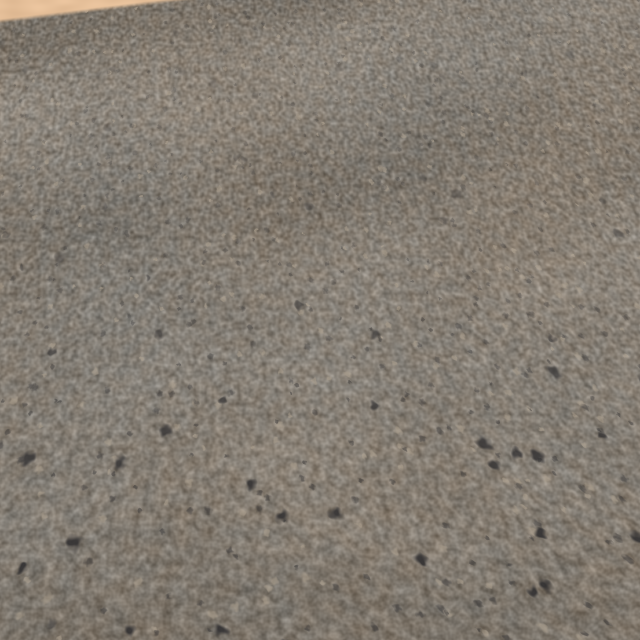
Reproduce this texture procedurally as a Shadertoy shader.

```glsl
// Weathered asphalt receding toward a pale kerb in the upper left corner.
// Gradient noise on a perspective ground plane gives the grain; hashed cells
// scatter dark pits and pale stones; soft slanted bands shade the surface.

const vec3 ASPHALT = vec3(0.515, 0.485, 0.445);
const vec3 PIT = vec3(0.19, 0.185, 0.19);
const vec3 STONE = vec3(0.70, 0.65, 0.58);
const vec3 KERB = vec3(0.90, 0.75, 0.60);
const vec3 WARM_SHIFT = vec3(0.020, 0.0, -0.018);
const float TAU = 6.2831853;

float hash(vec2 p, float seed) {
    vec3 q = fract(vec3(p.xyx) * 0.1031 + seed * 0.137);
    q += dot(q, q.yzx + 33.33);
    return fract((q.x + q.y) * q.z);
}

vec2 gradientAt(vec2 cell, float seed) {
    float angle = TAU * hash(cell, seed);
    return vec2(cos(angle), sin(angle));
}

// Gradient noise, roughly -0.7 to 0.7
float noise(vec2 p, float seed) {
    vec2 i = floor(p), f = fract(p);
    vec2 u = f * f * f * (f * (f * 6.0 - 15.0) + 10.0);
    vec2 e = vec2(1.0, 0.0);
    float a = dot(gradientAt(i, seed), f);
    float b = dot(gradientAt(i + e.xy, seed), f - e.xy);
    float c = dot(gradientAt(i + e.yx, seed), f - e.yx);
    float d = dot(gradientAt(i + e.xx, seed), f - e.xx);
    return mix(mix(a, b, u.x), mix(c, d, u.x), u.y);
}

// Spacing widens with height, so far grains shrink and lean
vec2 groundPlane(vec2 uv, float recede) {
    float depth = 1.0 + recede * uv.y;
    return vec2((uv.x - 0.3) * depth, uv.y + 0.5 * recede * uv.y * uv.y) + 2.0;
}

// Coverage of ragged soft spots, at most one per cell
float scatter(vec2 p, float density, float radius, float seed) {
    vec2 cell = floor(p);
    vec2 ragged = p + 0.16 * vec2(noise(p * 4.0, seed), noise(p * 4.0, seed + 1.0));
    float cover = 0.0;
    for (int y = -1; y <= 1; y++) {
        for (int x = -1; x <= 1; x++) {
            vec2 id = cell + vec2(x, y);
            vec2 center = id + vec2(hash(id, seed + 2.0), hash(id, seed + 3.0));
            float size = radius * mix(0.55, 1.15, hash(id, seed + 4.0));
            float present = step(hash(id, seed + 5.0), density);
            float spot = 1.0 - smoothstep(size * 0.35, size * 1.3, length(ragged - center));
            cover = max(cover, present * spot);
        }
    }
    return cover;
}

float band(float t, float center, float width) {
    float d = (t - center) / width;
    return exp(-d * d);
}

// Broad light and dark bands running slightly uphill
float broadTone(vec2 uv) {
    float t = uv.y - 0.17 * uv.x + 0.05 * noise(uv * 4.0, 40.0);
    float tone = -0.040 * band(t, 0.62, 0.08) * (1.0 - 0.5 * uv.x);
    tone += 0.028 * band(t, 0.81, 0.07) * (1.0 - 0.6 * uv.x);
    tone -= 0.045 * smoothstep(0.87, 0.93, t);
    tone += 0.025 * band(t, 0.42, 0.12) * uv.x;
    tone -= 0.035 * (1.0 - smoothstep(0.0, 0.25, uv.y));
    return tone + 0.035 * noise(uv * vec2(5.0, 9.0), 41.0);
}

float grain(vec2 ground, vec2 uv) {
    float coarse = noise(ground * 42.0, 10.0);
    float medium = noise(ground * 82.0, 11.0);
    float fine = noise(uv * 175.0, 12.0);
    return 0.085 * coarse + 0.125 * medium + 0.070 * fine;
}

void mainImage(out vec4 fragColor, in vec2 fragCoord) {
    vec2 uv = fragCoord / iResolution.y;
    vec2 ground = groundPlane(uv, 1.1);

    // Base tone, grain and slight hue drift
    vec3 color = ASPHALT + 0.008 + broadTone(uv) + grain(ground, uv);
    float warmth = noise(ground * 30.0, 20.0) + noise(uv * 3.0, 21.0);
    color += WARM_SHIFT * warmth;

    // Pale stones and dark pits, thinning out with distance
    float nearness = 1.0 - smoothstep(0.1, 0.9, uv.y);
    float stones = scatter(ground * 30.0, 0.13, 0.24, 50.0);
    float smallPits = scatter(ground * 34.0, 0.16, 0.25, 60.0);
    float largePits = scatter(ground * 15.0, 0.13, 0.20, 70.0);
    color = mix(color, STONE, stones * 0.55);
    color = mix(color, PIT, smallPits * mix(0.25, 0.48, nearness));
    color = mix(color, PIT, largePits * mix(0.20, 0.90, nearness));

    // Kerb with a soft edge
    float edge = uv.y - 0.966 - 0.122 * uv.x;
    vec3 kerb = KERB + 0.05 * noise(uv * vec2(25.0, 70.0), 80.0);
    color = mix(color, kerb, smoothstep(-0.004, 0.005, edge));

    fragColor = vec4(clamp(color, 0.0, 1.0), 1.0);
}
```
